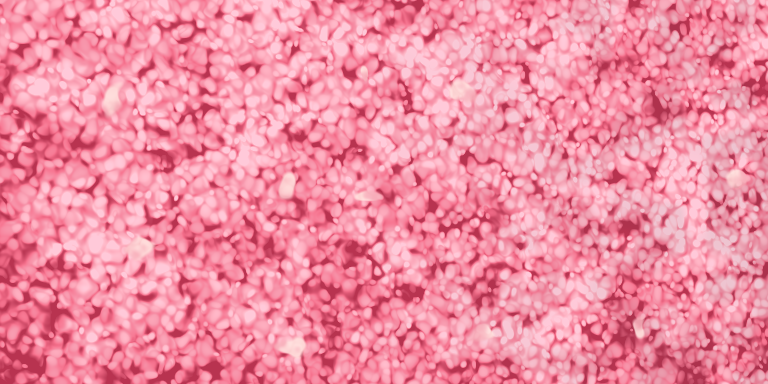
A Shadertoy shader for this texture:

```glsl
// A bed of coarse pink crystal grains with dark crevices and a few pale chips.

float hash(vec2 p) {
    return fract(sin(dot(p, vec2(127.1, 311.7))) * 43758.5453);
}

vec2 hash2(vec2 p) {
    return vec2(hash(p), hash(p + 57.3));
}

float noise(vec2 p) {
    vec2 i = floor(p), f = fract(p);
    f = f * f * (3.0 - 2.0 * f);
    return mix(mix(hash(i), hash(i + vec2(1, 0)), f.x),
               mix(hash(i + vec2(0, 1)), hash(i + vec2(1, 1)), f.x), f.y);
}

// One layer of rounded grains: x = distance relative to grain radius, y = tone
vec2 grainLayer(vec2 p, float seed) {
    vec2 cell = floor(p);
    float weightSum = 0.0, toneSum = 0.0;
    for (int y = -1; y <= 1; y++)
    for (int x = -1; x <= 1; x++) {
        vec2 id = cell + vec2(x, y);
        vec2 key = id + seed * 17.0;
        vec2 offset = p - id - 0.1 - 0.8 * hash2(key);
        float radius = mix(0.24, 0.62, hash(key + 9.1));
        float dist = length(offset) / radius;
        float tone = 0.68 + 0.18 * (hash(key + 31.7) - 0.5)
                   - 0.11 * min(dist * dist, 1.2);
        float weight = exp(-8.0 * dist);
        weightSum += weight;
        toneSum += weight * tone;
    }
    return vec2(-log(weightSum) / 8.0, toneSum / weightSum);
}

// Sparse pale chips: x = coverage, y = position along the chip
vec2 paleChip(vec2 p) {
    vec2 id = floor(p);
    vec2 offset = p - id - 0.25 - 0.5 * hash2(id + 71.0);
    float angle = 6.2832 * hash(id + 13.0);
    float c = cos(angle), s = sin(angle);
    offset = mat2(c, -s, s, c) * offset;
    float size = mix(0.09, 0.19, hash(id + 5.0));
    float dist = length(offset * vec2(1.0, 1.6)) / size;
    float present = step(0.76, hash(id + 43.0));
    return vec2(present * smoothstep(1.1, 0.7, dist), offset.x / size);
}

// Ramp from crimson crevice to pale pink, driven by the green level
vec3 pinkRamp(float g) {
    float red = mix(0.70, 0.97, smoothstep(0.14, 0.49, g))
              + 0.03 * smoothstep(0.58, 0.72, g);
    float blue = g + mix(0.112, 0.06, smoothstep(0.38, 0.78, g));
    return vec3(red, g, blue);
}

void mainImage(out vec4 fragColor, in vec2 fragCoord) {
    vec2 uv = fragCoord / iResolution.y;

    // Grains shrink toward the right and have ragged outlines
    vec2 p = uv * (0.9 + 0.12 * uv.x);
    p += 0.016 * (vec2(noise(uv * 32.0), noise(uv * 32.0 + 80.0)) - 0.5);

    // Pile the layers from back to front, each shading the one below
    float tone = 0.27;
    for (int i = 0; i < 5; i++) {
        float layer = float(i);
        float c = cos(layer * 1.3), s = sin(layer * 1.3);
        mat2 turn = mat2(c, s, -s, c);
        float scale = 15.0 + 3.5 * layer;
        vec2 q = turn * p * scale + layer * 7.7;
        vec2 grain = grainLayer(q, layer + 1.0);
        float shadow = grainLayer(q + turn * vec2(-0.005, 0.009) * scale, layer + 1.0).x;
        tone *= 1.0 - 0.22 * smoothstep(1.7, 0.6, shadow);
        tone = mix(tone, grain.y, smoothstep(1.16, 0.5, grain.x));
    }

    // Uneven tint from broad drifts down to clumps a few grains wide
    tone += 0.20 * (noise(uv * 3.5 + 4.0) - 0.5);
    tone += 0.22 * (noise(uv * 8.0) - 0.5);
    tone += 0.20 * (noise(uv * 17.0 + 9.0) - 0.5);
    tone += 0.04 * smoothstep(0.9, 0.0, length(uv - vec2(0.2, 0.9)));
    tone += 0.025;

    // Crevices collect in small dark clusters
    float cluster = smoothstep(0.55, 0.9, noise(uv * vec2(14.0, 17.0) + 33.0));
    tone -= 0.27 * cluster * smoothstep(0.25, 0.8, noise(uv * 32.0 + 11.0));
    tone -= 0.04 * smoothstep(0.5, 0.36, tone);
    vec3 color = pinkRamp(clamp(tone, 0.2, 0.79));

    // Slightly dustier patches, mostly on the right
    float dust = smoothstep(0.45, 0.9, noise(uv * 16.0 + 20.0) + 0.12 * uv.x);
    color *= mix(vec3(1.0), vec3(0.93, 0.97, 0.96), dust * smoothstep(0.7, 2.0, uv.x));

    // Pale chips on top
    vec2 chip = paleChip(uv * 4.5 + 0.12 * noise(uv * 28.0));
    vec3 chipColor = mix(vec3(0.97, 0.70, 0.74), vec3(1.0, 0.90, 0.88),
                         smoothstep(-0.7, 0.4, chip.y + 1.4 * noise(uv * 45.0) - 0.7));
    color = mix(color, chipColor, 0.85 * chip.x);

    fragColor = vec4(color, 1.0);
}
```
